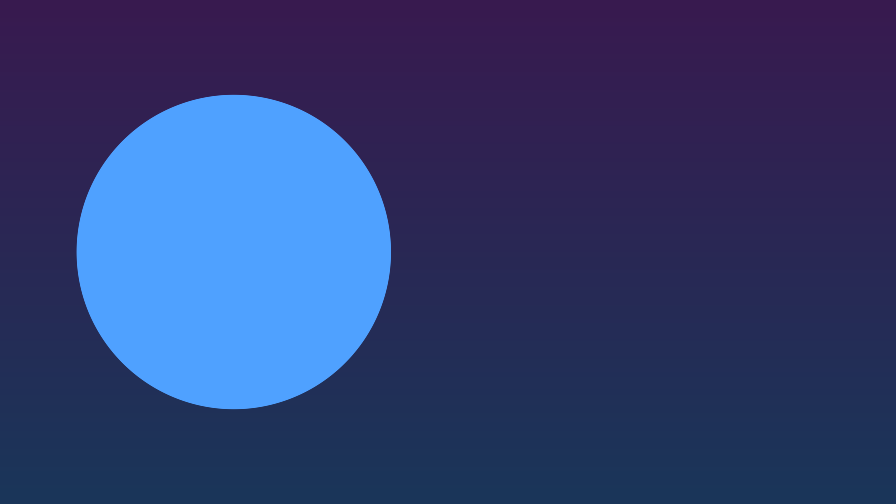
A WebGL 1 fragment shader for this background:

```glsl
precision highp float;

uniform vec2 u_resolution;

void main() {
    vec2 uv = gl_FragCoord.xy / u_resolution;
    vec2 p = (gl_FragCoord.xy - 0.5 * u_resolution) / u_resolution.y;
    float pixel = 1.0 / u_resolution.y;

    // Vertical background gradient
    vec3 bottomBlue = vec3(0.10, 0.21, 0.35);
    vec3 topPurple = vec3(0.22, 0.10, 0.31);
    vec3 color = mix(bottomBlue, topPurple, uv.y);

    // Flat disc left of centre
    float disc = length(p - vec2(-0.425, 0.0)) - 0.312;
    float coverage = 1.0 - smoothstep(-0.5 * pixel, 0.5 * pixel, disc);
    color = mix(color, vec3(0.31, 0.63, 1.0), coverage);

    gl_FragColor = vec4(color, 1.0);
}
```
